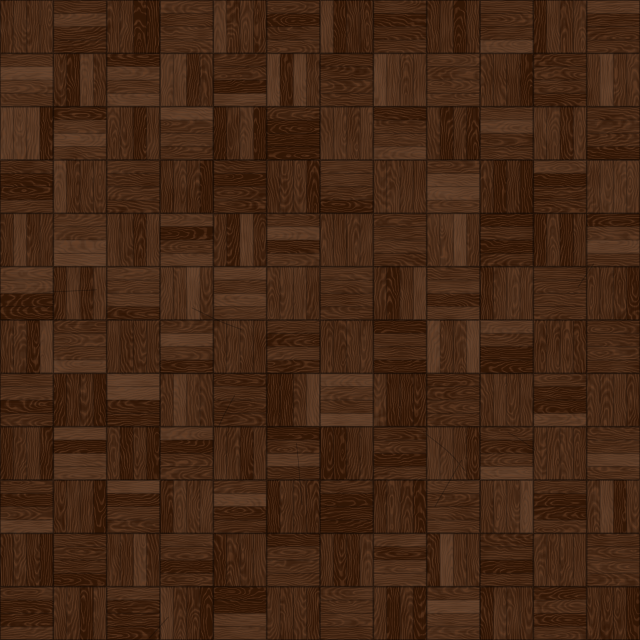
This texture is drawn by a WebGL 1 fragment shader. Its source:

```glsl
precision highp float;
// Dark oak parquet: a basket weave of square blocks, each made of four grained strips.

uniform vec2 u_resolution;

#define BLOCKS 12.0
#define STRIPS 4.0
#define RINGS 6.5
#define GRAIN_STRENGTH 0.50
#define SEAM_WIDTH 0.012
#define SEAM_DEPTH 0.45
#define SCRATCHES 9
#define SCRATCH_DEPTH 0.22
#define DARK_WOOD vec3(0.190, 0.085, 0.020)
#define LIGHT_WOOD vec3(0.385, 0.262, 0.180)
#define RUST_GRAIN vec3(0.410, 0.245, 0.140)

float hash(vec2 p) {
  return fract(sin(dot(p, vec2(127.1, 311.7))) * 43758.5453);
}

float noise(vec2 p) {
  vec2 i = floor(p);
  vec2 f = fract(p);
  f = f * f * (3.0 - 2.0 * f);
  return mix(mix(hash(i), hash(i + vec2(1.0, 0.0)), f.x),
             mix(hash(i + vec2(0.0, 1.0)), hash(i + vec2(1.0, 1.0)), f.x), f.y);
}

float segmentDistance(vec2 p, vec2 a, vec2 b) {
  vec2 d = b - a;
  return length(p - a - d * clamp(dot(p - a, d) / dot(d, d), 0.0, 1.0));
}

// Stretched growth rings, cut off-centre to form cathedral arches.
float growthRings(float along, float across, vec2 id) {
  vec2 shift = 40.0 * vec2(hash(id + 3.1), hash(id + 7.7));
  vec2 heart = vec2(hash(id + 1.3) * 1.6 - 0.3, hash(id + 5.9) * 1.4 - 0.2);
  float radius = length(vec2((along - heart.y) * 0.75, across - heart.x));
  radius += 0.30 * (noise(vec2(along * 3.0, across * 1.5) + shift) - 0.5);
  radius += 0.10 * (noise(vec2(along * 11.0, across * 4.0) + shift) - 0.5);
  return sin(6.2832 * RINGS * radius);
}

vec3 parquet(vec2 uv) {
  vec2 p = uv * BLOCKS;
  vec2 cell = floor(p);
  vec2 local = fract(p);

  // Neighbouring blocks alternate direction: x runs along the strips.
  float upright = mod(cell.x + cell.y, 2.0);
  vec2 q = upright > 0.5 ? local.yx : local;
  float strip = floor(q.y * STRIPS);
  float across = fract(q.y * STRIPS);
  vec2 id = cell + strip * vec2(17.3, 5.1);
  vec2 shift = 30.0 * vec2(hash(id + 2.2), hash(id + 8.4));

  // Stain tone: a shared block tone, with some strips much darker or paler.
  float pick = hash(id + 11.7);
  float tone = 0.40 + 0.22 * (hash(cell + 21.3) - 0.5) + 0.28 * (pick - 0.5);
  tone += 0.24 * step(0.86, pick) - 0.20 * step(pick, 0.20);

  // Fine fibres and cloudy staining.
  float fibre = noise(vec2(q.x * 5.0, across * 13.0) + shift);
  float cloud = noise(uv * 26.0) * 0.6 + noise(uv * 70.0) * 0.4;
  tone += 0.26 * (fibre - 0.5) + 0.24 * (cloud - 0.5);

  // Rust lines between darker late-wood bands.
  float rings = growthRings(q.x, across, id);
  float line = smoothstep(0.25, 1.0, rings) * (0.45 + 0.75 * fibre);
  tone -= 0.13 * smoothstep(0.1, 0.9, -rings);
  vec3 color = mix(DARK_WOOD, LIGHT_WOOD, clamp(tone, 0.0, 1.0));
  color = mix(color, RUST_GRAIN, GRAIN_STRENGTH * line);

  // Thin seams between strips, a little stronger around blocks.
  float stripEdge = min(across, 1.0 - across) / STRIPS;
  vec2 blockEdges = min(local, 1.0 - local);
  float blockEdge = min(blockEdges.x, blockEdges.y);
  float seam = 0.6 * (1.0 - smoothstep(0.0, SEAM_WIDTH * 1.5, stripEdge));
  seam = max(seam, 1.0 - smoothstep(SEAM_WIDTH * 0.5, SEAM_WIDTH * 2.0, blockEdge));
  return color * (1.0 - SEAM_DEPTH * seam);
}

// A few faint, bent scratches across the floor.
float scratches(vec2 uv) {
  float mark = 0.0;
  vec2 bent = uv + 0.012 * (noise(uv * 14.0) - 0.5);
  for (int i = 0; i < SCRATCHES; i++) {
    vec2 key = vec2(float(i), 4.7);
    vec2 start = vec2(hash(key), hash(key + 9.1));
    float angle = 6.2832 * hash(key + 3.3);
    vec2 end = start + vec2(cos(angle), sin(angle)) * (0.03 + 0.07 * hash(key + 6.2));
    float d = segmentDistance(bent, start, end);
    mark = max(mark, 1.0 - smoothstep(0.0003, 0.0016, d));
  }
  return mark;
}

void main() {
  // Four samples per pixel keep the fine grain smooth.
  vec3 color = vec3(0.0);
  for (int i = 0; i < 4; i++) {
    float n = float(i);
    vec2 offset = vec2(mod(n, 2.0), floor(n / 2.0)) * 0.5 - 0.25;
    color += 0.25 * parquet((gl_FragCoord.xy + offset) / u_resolution);
  }
  color *= 1.0 - SCRATCH_DEPTH * scratches(gl_FragCoord.xy / u_resolution);
  gl_FragColor = vec4(color, 1.0);
}
```
